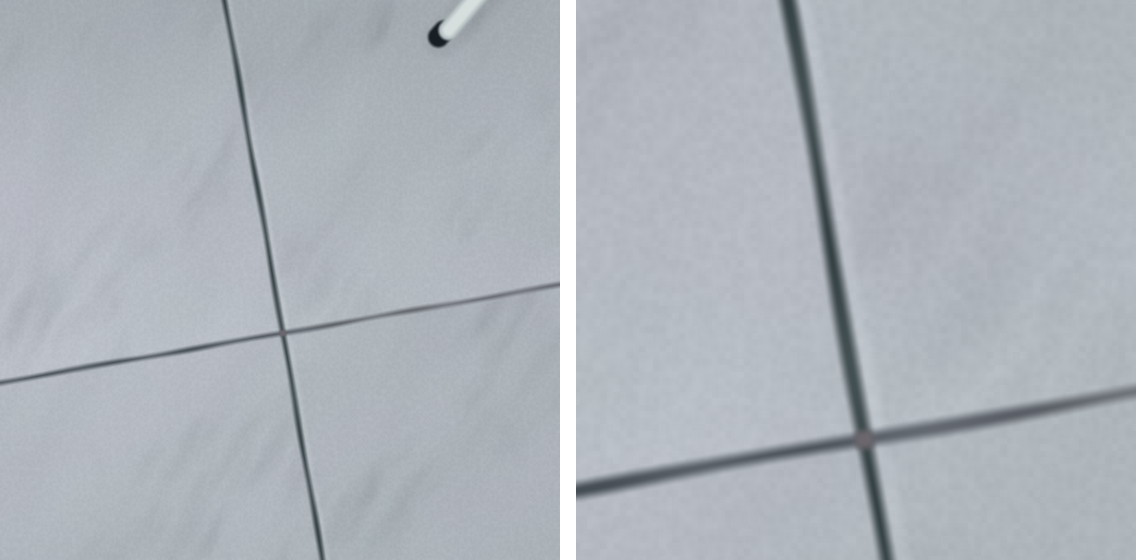
Left, the full canvas; right, a detail of the centre.
Give the GLSL for this texture, as a Shadertoy shader.

```glsl
vec2 hash2(vec2 p) {
    p = vec2(dot(p, vec2(127.1, 311.7)), dot(p, vec2(269.5, 183.3)));
    return fract(sin(p) * 43758.55);
}

// Distances to the nearest and second nearest cell points
vec2 cellular(vec2 p) {
    vec2 cell = floor(p), nearest = vec2(9.0);
    for (int y = -1; y <= 1; y++)
    for (int x = -1; x <= 1; x++) {
        vec2 id = cell + vec2(x, y);
        float d = length(id + hash2(id) - p);
        nearest = d < nearest.x ? vec2(d, nearest.x) : vec2(nearest.x, min(nearest.y, d));
    }
    return nearest;
}

float layeredSines(vec2 p) {
    float sum = 0.0, amplitude = 0.5;
    for (int i = 0; i < 4; i++) {
        sum += amplitude * sin(p.x + 1.7 * sin(p.y)) * cos(p.y - 0.6 * p.x);
        p = mat2(1.5, 1.1, -1.1, 1.5) * p + 2.3;
        amplitude *= 0.55;
    }
    return sum;
}

// Soft diagonal marble streaks, shifted differently on each tile
float marble(vec2 p, vec2 tile) {
    vec2 q = vec2(dot(p, vec2(0.86, -0.51)), dot(p, vec2(0.51, 0.86)));
    q += 7.0 * hash2(tile + 3.0);
    q.x += 0.012 * layeredSines(q * vec2(9.0, 14.0));
    float cloud = layeredSines(q * vec2(15.0, 4.0));
    float patches = smoothstep(-0.25, 0.45, layeredSines(q * vec2(10.0, 6.0) + 4.0));
    float streaks = 0.0;
    for (float i = 0.0; i < 2.0; i++) {
        float near = cellular(q * vec2(17.0, 4.2) * (1.0 + 0.7 * i) + 5.3 * i).x;
        streaks += (1.0 - 0.4 * i) * smoothstep(0.55, 0.0, near);
    }
    return 0.014 * cloud + 0.008 - 0.034 * streaks * patches;
}

float segmentDistance(vec2 p, vec2 a, vec2 b) {
    vec2 ab = b - a;
    return length(p - a - ab * clamp(dot(p - a, ab) / dot(ab, ab), 0.0, 1.0));
}

void mainImage(out vec4 fragColor, in vec2 fragCoord) {
    vec2 uv = fragCoord / iResolution.y;
    float pixel = 1.0 / iResolution.y;

    // Tilted grid of large tiles, one crossing on the canvas
    vec2 p = uv - vec2(0.505, 0.405);
    vec2 grid = vec2(dot(p, vec2(0.985, 0.172)), dot(p, vec2(-0.172, 0.985)));
    grid += 0.0007 * sin(grid.yx * 23.0);
    vec2 tile = floor(grid);
    vec2 toJoint = fract(grid + 0.5) - 0.5;

    // Tile surface: broad light, marble and fine grain
    float glow = exp(-5.0 * dot(uv - vec2(0.15, 0.42), uv - vec2(0.15, 0.42)));
    vec3 color = mix(vec3(0.66, 0.69, 0.71), vec3(0.72, 0.735, 0.77), 0.12 + 0.75 * glow);
    color += 0.025 * exp(-9.0 * abs(toJoint.y)) * step(0.0, toJoint.y);
    color -= 0.03 * smoothstep(0.7, 1.0, uv.y);
    color += marble(uv, tile);
    color += vec3(0.009, -0.004, 0.008) * layeredSines(uv * 9.0 + 1.0);
    color += 0.022 * (cellular(uv * vec2(130.0, 110.0)).x - 0.5);
    color += 0.014 * (hash2(floor(uv * 256.0)).x - 0.5);

    // Pale edge beside the upright joint, then both soft dark joints
    color += 0.035 * smoothstep(0.004, 0.008, toJoint.x) * smoothstep(0.017, 0.009, toJoint.x);
    vec2 halfWidth = vec2(0.0050, 0.0048) + 0.0005 * sin(grid.yx * 31.0);
    vec2 joint = 1.0 - smoothstep(halfWidth - 0.0042 - pixel, halfWidth + 0.0022 + pixel, abs(toJoint));
    vec3 levelColor = mix(vec3(0.29, 0.32, 0.35), vec3(0.42, 0.43, 0.46), smoothstep(-0.2, 0.3, grid.x));
    color = mix(color, levelColor + 0.03 * sin(grid.x * 47.0), 0.97 * joint.y);
    color = mix(color, vec3(0.22, 0.27, 0.28) + 0.03 * sin(grid.y * 39.0), 0.97 * joint.x);
    color = mix(color, vec3(0.47, 0.43, 0.46), 0.8 * smoothstep(0.009, 0.002, length(toJoint)));

    // White rod with a dark foot, entering from the top
    float shadow = segmentDistance(uv, vec2(0.79, 0.93), vec2(0.89, 1.03));
    color -= 0.04 * smoothstep(0.045, 0.015, shadow);
    float foot = segmentDistance(uv, vec2(0.783, 0.934), vec2(0.793, 0.945));
    color = mix(color, vec3(0.09, 0.12, 0.14), smoothstep(0.021 + pixel, 0.016 - pixel, foot));
    float rod = segmentDistance(uv, vec2(0.801, 0.946), vec2(0.872, 1.03));
    vec3 rodColor = mix(vec3(0.84, 0.87, 0.87), vec3(0.66, 0.70, 0.71), smoothstep(0.006, 0.019, rod));
    color = mix(color, rodColor, smoothstep(0.020 + pixel, 0.016 - pixel, rod));

    fragColor = vec4(clamp(color, 0.0, 1.0), 1.0);
}
```
